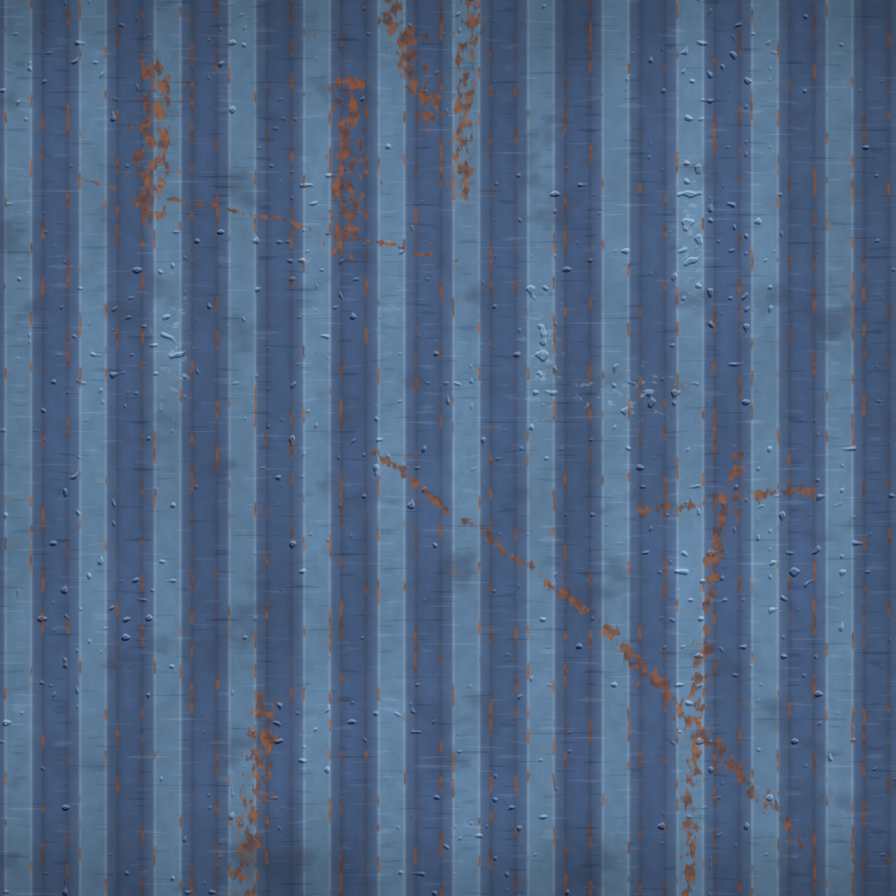
Write a Shadertoy shader that draws this texture.

```glsl
// Weathered blue corrugated steel: twelve vertical ribs with flat crests, sloped
// sides and dark grooves. Gradient noise adds mottling, paint chips and scuffs;
// rust gathers on the folds and along a few worn, scratched streaks.

const float RIBS = 12.0;
const vec3 CREST = vec3(0.375, 0.495, 0.61);
const vec3 SLOPE = vec3(0.30, 0.39, 0.52);
const vec3 GROOVE = vec3(0.275, 0.36, 0.495);
const vec3 SHADOW = vec3(0.23, 0.27, 0.36);
const vec3 PALE = vec3(0.56, 0.66, 0.74);
const vec3 RUST_DARK = vec3(0.38, 0.25, 0.21);
const vec3 RUST_LIGHT = vec3(0.64, 0.35, 0.19);

// Worn streaks: start and end points, with a half width for each
const int STREAKS = 11;
const vec4 STREAK[STREAKS] = vec4[](
    vec4(0.176, 0.92, 0.168, 0.77), vec4(0.392, 0.90, 0.385, 0.73),
    vec4(0.435, 1.00, 0.480, 0.87), vec4(0.525, 1.00, 0.515, 0.78),
    vec4(0.420, 0.495, 0.675, 0.30), vec4(0.675, 0.30, 0.900, 0.055),
    vec4(0.825, 0.49, 0.788, 0.33), vec4(0.788, 0.33, 0.765, 0.0),
    vec4(0.715, 0.43, 0.905, 0.453), vec4(0.295, 0.21, 0.275, 0.0),
    vec4(0.090, 0.80, 0.510, 0.71));
const float STREAK_WIDTH[STREAKS] = float[](
    0.024, 0.022, 0.020, 0.014, 0.007, 0.012, 0.012, 0.010, 0.007, 0.019, 0.003);

// Scuffed areas: centre and radii
const int SCUFFS = 4;
const vec4 SCUFF[SCUFFS] = vec4[](
    vec4(0.605, 0.60, 0.025, 0.11), vec4(0.195, 0.62, 0.025, 0.09),
    vec4(0.770, 0.74, 0.020, 0.11), vec4(0.700, 0.56, 0.080, 0.035));

float hash(vec2 cell) {
    uvec2 q = uvec2(ivec2(cell)) * uvec2(1597334673u, 3812015801u);
    uint n = (q.x ^ q.y) * 1597334673u;
    n = (n ^ (n >> 15)) * 2246822519u;
    return float((n ^ (n >> 13)) >> 8) / 16777216.0;
}

float cornerSlope(vec2 cell, vec2 offset) {
    float angle = 6.28318 * hash(cell);
    return dot(vec2(cos(angle), sin(angle)), offset);
}

float gradientNoise(vec2 p) {
    vec2 i = floor(p), f = p - i, e = vec2(1.0, 0.0);
    vec2 u = f * f * f * (f * (f * 6.0 - 15.0) + 10.0);
    float low = mix(cornerSlope(i, f), cornerSlope(i + e, f - e), u.x);
    float high = mix(cornerSlope(i + e.yx, f - e.yx), cornerSlope(i + 1.0, f - 1.0), u.x);
    return 1.4 * mix(low, high, u.y);
}

float fbm(vec2 p) {
    float sum = 0.0, amplitude = 0.6;
    for (int i = 0; i < 4; i++) {
        sum += amplitude * gradientNoise(p);
        p = mat2(1.6, 1.2, -1.2, 1.6) * p + 17.3;
        amplitude *= 0.55;
    }
    return sum;
}

float segmentDistance(vec2 p, vec2 a, vec2 b) {
    vec2 ab = b - a;
    return length(p - a - ab * clamp(dot(p - a, ab) / dot(ab, ab), 0.0, 1.0));
}

float bell(float d, float width) { return exp(-d * d / (width * width)); }

// Signed distances, in rib widths, to the crest and the groove
vec2 ribDistances(float x) {
    return vec2(abs(x - 0.245) - 0.175, abs(x - 0.74) - 0.168);
}

vec3 ribColour(vec2 d, float blur) {
    vec3 c = mix(SLOPE, GROOVE, smoothstep(blur, -blur, d.y));
    c = mix(c, SHADOW, 0.55 * exp(-abs(d.y) / 0.045));
    c = mix(c, CREST, smoothstep(blur, -blur, d.x));
    return mix(c, PALE, 0.42 * bell(d.x, 0.022));
}

float foldRust(vec2 p, vec2 d, float side) {
    float wobble = 0.012 * gradientNoise(p * 70.0);
    float crestDash = smoothstep(0.22, 0.45, gradientNoise(vec2(side * 7.37, p.y * 42.0)));
    float grooveDash = smoothstep(0.08, 0.38, gradientNoise(vec2(side * 5.71 + 90.0, p.y * 36.0)));
    return max(crestDash * bell(d.x + wobble, 0.018), grooveDash * bell(d.y + wobble, 0.022));
}

float streakRust(vec2 p) {
    vec2 warped = p + 0.008 * vec2(fbm(p * 19.0), fbm(p * 19.0 + 40.0));
    float cover = 0.0;
    for (int i = 0; i < STREAKS; i++) {
        float d = segmentDistance(warped, STREAK[i].xy, STREAK[i].zw);
        cover = max(cover, 0.75 * bell(d, STREAK_WIDTH[i]) + 0.28 * bell(d, 3.0 * STREAK_WIDTH[i]));
    }
    float grain = fbm(p * vec2(95.0, 60.0)) + 0.3 * gradientNoise(p * vec2(210.0, 90.0));
    return smoothstep(0.55, 0.9, 0.75 * cover + 0.75 * grain);
}

float scuffArea(vec2 p) {
    float area = 0.0;
    for (int i = 0; i < SCUFFS; i++)
        area = max(area, bell(length((p - SCUFF[i].xy) / SCUFF[i].zw), 1.0));
    return area;
}

float chip(vec2 p, float wear) {
    return smoothstep(0.62, 0.85, gradientNoise(p * vec2(75.0, 95.0)) + 0.3 * wear);
}

void mainImage(out vec4 fragColor, in vec2 fragCoord) {
    vec2 p = fragCoord / iResolution.xy;
    float rib = floor(p.x * RIBS), x = fract(p.x * RIBS);
    vec2 d = ribDistances(x);
    vec3 colour = ribColour(d, max(0.015, RIBS / iResolution.x));

    // Uneven paint, rib by rib and in broad stains
    float stain = fbm(p * vec2(7.0, 4.0) + 3.0);
    colour *= 1.0 + 0.06 * (hash(vec2(rib, 5.0)) - 0.5) + 0.12 * stain;
    colour *= 1.0 + 0.07 * fbm(p * vec2(60.0, 45.0));
    colour = mix(colour, SHADOW, 0.4 * smoothstep(0.2, 0.6, fbm(p * vec2(9.0, 13.0) + 60.0)));

    // Raised chips lit from above, fine scratches and pale scuffs
    float scuff = scuffArea(p);
    float wear = scuff + stain;
    float relief = chip(p, wear) - chip(p + vec2(0.001, 0.0025), wear);
    colour += 0.2 * relief;
    float scratch = gradientNoise(p * vec2(22.0, 190.0));
    colour += 0.05 * (smoothstep(0.4, 0.8, scratch) - smoothstep(0.4, 0.8, -scratch));
    float flakes = smoothstep(0.42, 0.8, fbm(p * vec2(80.0, 120.0)) + 0.35 * scuff);
    colour = mix(colour, PALE, 0.6 * scuff * flakes + 0.08 * scuff);

    // Rust over the paint, then dim the sheet ends
    float side = 2.0 * rib + step(0.245, x) + step(0.74, x);
    float rust = max(0.65 * foldRust(p, d, side), 0.75 * streakRust(p));
    vec3 rustColour = mix(RUST_DARK, RUST_LIGHT, smoothstep(-0.4, 0.4, fbm(p * 70.0 + 9.0)));
    colour = mix(colour, rustColour, rust);
    float border = bell(p.y, 0.07) + bell(1.0 - p.y, 0.09);
    colour *= 1.0 - 0.16 * border - 0.05 * bell(min(p.x, 1.0 - p.x), 0.05);
    fragColor = vec4(clamp(colour, 0.0, 1.0), 1.0);
}
```
